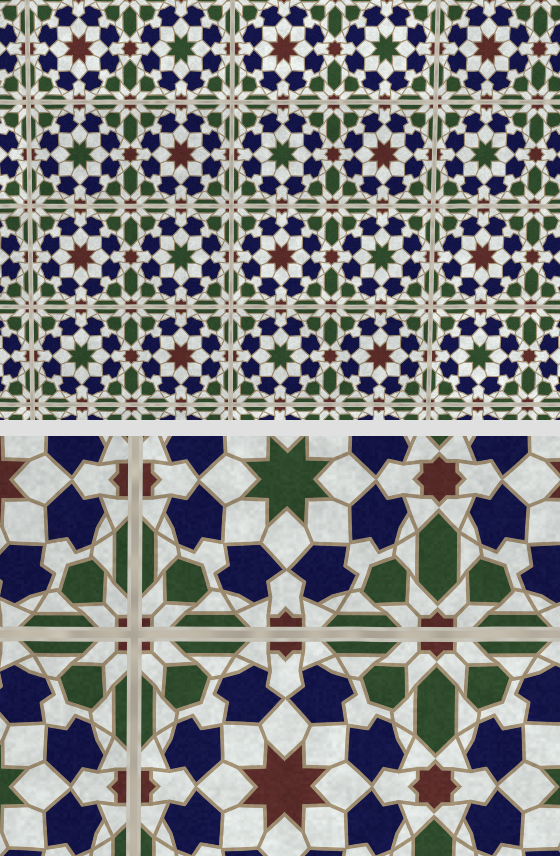
Top, the full canvas; bottom, a detail of the centre.
Write a Shadertoy shader that draws this pattern.

```glsl
// Glazed wall tiles with eight-fold star rosettes, red and green in a checkerboard.
// Each square cell is folded into one octant, where a few signed distances
// describe the pieces; thin clay lines, joints and glaze wear are laid on top.

#define VIEW_HEIGHT 576.0
#define HALF_CELL 70.0
#define LINE_HALF 0.85
#define JOINT_HALF 1.7
#define TILE_MARGIN 3.4
#define WEAR 0.10
#define WHITE_GLAZE vec3(0.85, 0.87, 0.86)
#define BLUE_GLAZE vec3(0.075, 0.08, 0.28)
#define GREEN_GLAZE vec3(0.18, 0.29, 0.17)
#define RED_GLAZE vec3(0.35, 0.17, 0.16)
#define CLAY_LINE vec3(0.62, 0.55, 0.44)
#define GROUT vec3(0.74, 0.71, 0.65)

float hash(vec2 p) {
    return fract(sin(dot(p, vec2(127.1, 311.7))) * 43758.5453);
}

float noise(vec2 p) {
    vec2 i = floor(p), f = fract(p);
    f = f * f * (3.0 - 2.0 * f);
    return mix(mix(hash(i), hash(i + vec2(1, 0)), f.x),
               mix(hash(i + vec2(0, 1)), hash(i + vec2(1, 1)), f.x), f.y);
}

// Coordinates along and across a direction, mirrored about it
vec2 alongAxis(vec2 p, float angle) {
    float c = cos(angle), s = sin(angle);
    return vec2(c * p.x + s * p.y, abs(c * p.y - s * p.x));
}

float segment(vec2 p, vec2 a, vec2 b) {
    vec2 d = b - a;
    return length(p - a - d * clamp(dot(p - a, d) / dot(d, d), 0.0, 1.0));
}

// Eight-pointed star with one tip at the given angle
float star(vec2 p, float tip, float inner, float turn) {
    float wedge = radians(45.0);
    float a = abs(mod(atan(p.y, p.x) - turn + wedge * 0.5, wedge) - wedge * 0.5);
    vec2 q = length(p) * vec2(cos(a), sin(a));
    vec2 edge = inner * vec2(cos(wedge * 0.5), sin(wedge * 0.5)) - vec2(tip, 0);
    return dot(q - vec2(tip, 0), normalize(vec2(edge.y, -edge.x)));
}

// Notched shield; the last two corners close it below its mirror axis
float shield(vec2 p) {
    vec2 v[8] = vec2[8](vec2(31, 0), vec2(38, 15), vec2(46, 10), vec2(52, 14),
                        vec2(58, 8), vec2(57, 0), vec2(57, -20), vec2(31, -20));
    float d = 1e5, side = 1.0;
    for (int i = 0; i < 8; i++) {
        vec2 a = v[i], b = v[(i + 1) % 8];
        d = min(d, segment(p, a, b));
        if ((a.y > p.y) != (b.y > p.y) &&
            p.x < a.x + (b.x - a.x) * (p.y - a.y) / (b.y - a.y)) side = -side;
    }
    return side * d;
}

float greenPieces(vec2 p) {
    vec2 h = abs(p - vec2(HALF_CELL, HALF_CELL * 0.5));
    float hexagon = max(h.x - 9.5, (h.x + h.y - 21.0) * 0.7071);
    vec2 q = alongAxis(p, radians(45.0));
    float leaf = max(q.y - 11.0, max(dot(q - vec2(55, 0), vec2(-0.894, 0.447)),
                                     dot(q - vec2(79, 0), vec2(0.74, 0.673))));
    return min(hexagon, leaf);
}

// Lines that divide the white pieces
float whiteSeams(vec2 p, vec2 ray) {
    float d = segment(ray, vec2(22, 0), vec2(31, 0));
    d = min(d, segment(p, vec2(53.4, 7), vec2(61.9, 8.1)));
    d = min(d, segment(p, vec2(56.6, 14.7), vec2(60.5, 23.5)));
    d = min(d, segment(p, vec2(50.5, 29.6), vec2(60.5, 23.5)));
    d = min(d, segment(p, vec2(50.5, 29.6), vec2(49.5, 35.4)));
    d = min(d, segment(p, vec2(56.6, 41), vec2(60.5, 46.5)));
    return min(d, segment(p, vec2(55.9, 55.9), vec2(62, 62)));
}

void mainImage(out vec4 fragColor, in vec2 fragCoord) {
    float pixel = VIEW_HEIGHT / iResolution.y;
    vec2 wall = fragCoord * pixel;
    wall.y = VIEW_HEIGHT - wall.y;

    // Slight camera tilt: cells shrink toward the bottom
    float drop = wall.y - 140.0;
    float across = 240.0 + (wall.x - 240.0) * (1.0 + 0.04 * wall.y / VIEW_HEIGHT);
    vec2 grid = vec2((across - 37.0) / 141.0, drop / 145.0 * (1.0 + 0.000116 * drop));
    vec2 cell = floor(grid);
    vec2 tile = vec2(floor(grid.x * 0.5), cell.y);
    vec2 local = (fract(grid) - 0.5) * 2.0 * HALF_CELL;
    local += 0.6 * (vec2(noise(wall * 0.06), noise(wall * 0.06 + 40.0)) - 0.5);

    // Fold the cell into one octant
    vec2 p = abs(local);
    if (p.y > p.x) p = p.yx;
    vec2 ray = alongAxis(p, radians(22.5));

    float centre = star(p, 23.0, 13.0, radians(22.5));
    float blue = shield(ray);
    float green = greenPieces(p);
    float red = min(star(p - vec2(HALF_CELL, 0), 11.5, 8.8, 0.0),
                    star(p - vec2(HALF_CELL), 11.5, 8.8, 0.0));

    // Glazes, then the raised clay lines
    float aa = 0.6 * pixel;
    bool redCentre = mod(cell.x + cell.y, 2.0) > 0.5;
    vec3 color = WHITE_GLAZE;
    color = mix(color, BLUE_GLAZE, smoothstep(aa, -aa, blue));
    color = mix(color, GREEN_GLAZE, smoothstep(aa, -aa, green));
    color = mix(color, RED_GLAZE, smoothstep(aa, -aa, red));
    color = mix(color, redCentre ? RED_GLAZE : GREEN_GLAZE, smoothstep(aa, -aa, centre));
    float outline = min(min(abs(blue), abs(green)), min(abs(red), abs(centre)));
    outline = min(outline, whiteSeams(p, ray)) - LINE_HALF;
    color = mix(color, CLAY_LINE, smoothstep(aa, -aa, outline));

    // Glaze mottling and tone of each tile
    float mottle = noise(wall * 0.09) * 0.5 + noise(wall * 0.45) * 0.5 - 0.5;
    color *= 1.0 + WEAR * (mottle * 1.6 + hash(tile) - 0.5);
    color += 0.03 * (hash(floor(wall / 1.5)) - 0.5);

    // Joints: one per row, one per two cells across
    float columnJoint = abs(fract(grid.x * 0.5 + 0.5) - 0.5) * 4.0 * HALF_CELL;
    float rowJoint = HALF_CELL - abs(local.y);
    float joint = min(columnJoint, rowJoint);
    vec3 rim = mix(WHITE_GLAZE, CLAY_LINE, 0.25 + 0.25 * noise(wall * 0.2));
    color = mix(color, rim, smoothstep(aa, -aa, joint - TILE_MARGIN));
    vec3 grout = GROUT * (0.88 + 0.2 * noise(wall * 0.12));
    color = mix(color, grout, smoothstep(aa, -aa, joint - JOINT_HALF));

    fragColor = vec4(clamp(color, 0.0, 1.0), 1.0);
}
```
